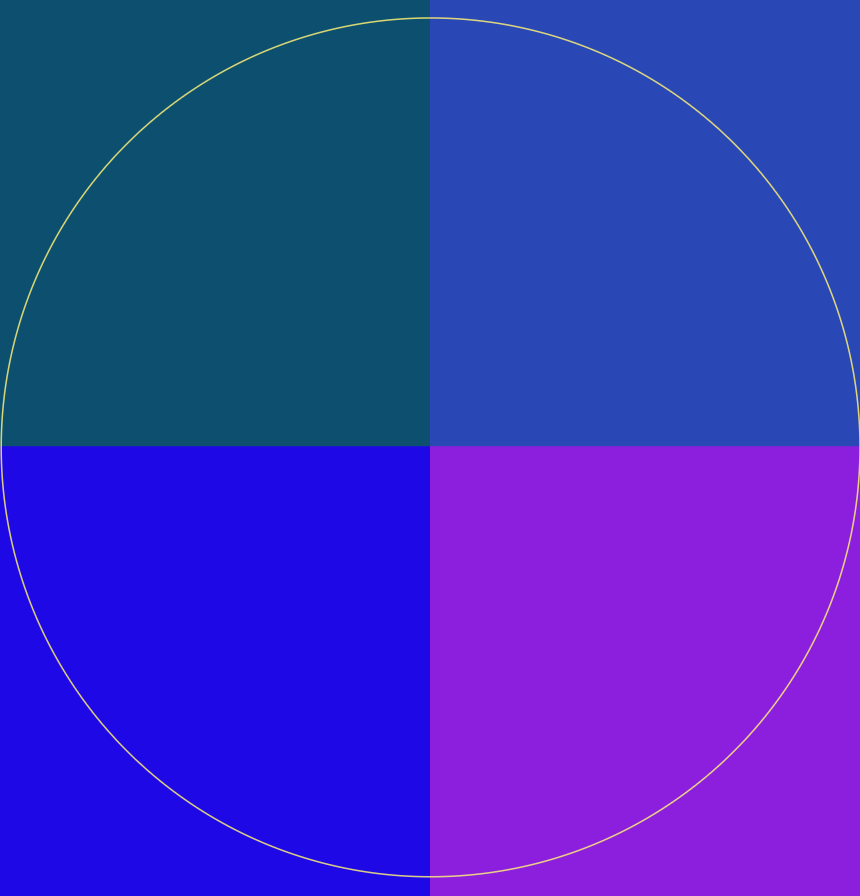
A WebGL 2 fragment shader for this background:

```glsl
#version 300 es
precision highp float;

uniform vec2 u_resolution;
out vec4 fragColor;

#define TEAL vec3(0.05, 0.31, 0.43)
#define BLUE vec3(0.16, 0.28, 0.71)
#define INDIGO vec3(0.12, 0.03, 0.90)
#define VIOLET vec3(0.55, 0.12, 0.87)
#define RING_COLOR vec3(0.98, 0.93, 0.47)
#define RING_OPACITY 0.85
#define RING_RADIUS 0.4993
#define RING_WIDTH 0.0018
#define RING_CENTER vec2(0.5007, 0.5007)
#define SPLIT vec2(0.5, 0.502)

// Antialiased step across an edge at distance zero
float edge(float distance, float pixel) {
    return clamp(distance / pixel + 0.5, 0.0, 1.0);
}

// Four flat panels meeting at the split point
vec3 quadrants(vec2 offset, float pixel) {
    float right = edge(offset.x, pixel);
    float upper = edge(offset.y, pixel);
    return mix(mix(INDIGO, VIOLET, right), mix(TEAL, BLUE, right), upper);
}

// Coverage of a thin circular outline
float ring(vec2 offset, float pixel) {
    float outline = abs(length(offset) - RING_RADIUS) - 0.5 * RING_WIDTH;
    return edge(-outline, pixel);
}

void main() {
    // Canvas width is one unit
    float pixel = 1.0 / u_resolution.x;
    vec2 point = gl_FragCoord.xy * pixel;
    vec2 canvas = u_resolution * pixel;

    vec3 color = quadrants(point - SPLIT * canvas, pixel);
    float line = ring(point - RING_CENTER * canvas, pixel);
    color = mix(color, RING_COLOR, line * RING_OPACITY);

    fragColor = vec4(color, 1.0);
}
```
